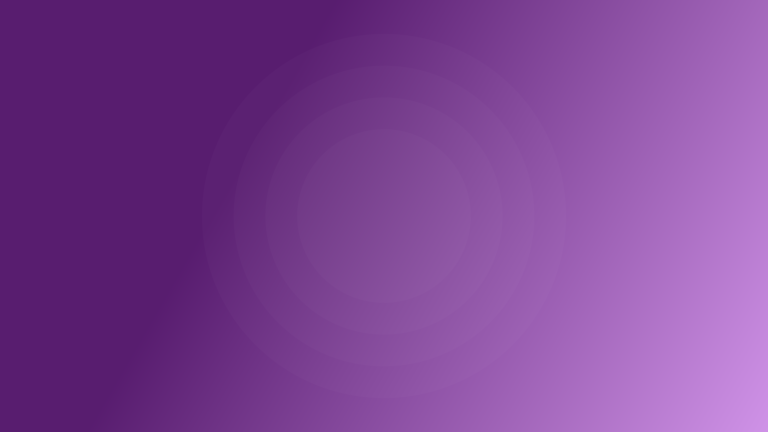
A Shadertoy shader for this background:

```glsl
// A plum to orchid gradient falling toward the lower right, under four faint discs.
// The gradient is a slanted linear ramp that stays flat for its first third;
// the concentric discs are translucent white layers built from a distance.

// Smooth coverage of a disc, from the distance to its centre.
float discMask(float dist, float radius, float pixel) {
    return 1.0 - smoothstep(-0.75 * pixel, 0.75 * pixel, dist - radius);
}

void mainImage(out vec4 fragColor, in vec2 fragCoord) {
    // Centred coordinates in units of canvas height
    vec2 p = (fragCoord - 0.5 * iResolution.xy) / iResolution.y;
    float aspect = iResolution.x / iResolution.y;
    float pixel = 1.0 / iResolution.y;

    // Slanted ramp spanning the upper left to the lower right corner
    vec2 slope = vec2(0.866, -0.5);
    float along = dot(p, slope) / (aspect * slope.x - slope.y) + 0.5;
    float ramp = clamp((along - 0.33) / 0.67, 0.0, 1.0);
    vec3 plum = vec3(0.345, 0.112, 0.436);
    vec3 orchid = vec3(0.812, 0.573, 0.906);
    vec3 color = mix(plum, orchid, ramp);

    // Stacked discs, evenly spaced in radius
    float dist = length(p);
    for (int i = 0; i < 4; i++) {
        float radius = 0.201 + 0.0735 * float(i);
        color = mix(color, vec3(1.0), 0.018 * discMask(dist, radius, pixel));
    }

    fragColor = vec4(color, 1.0);
}
```
